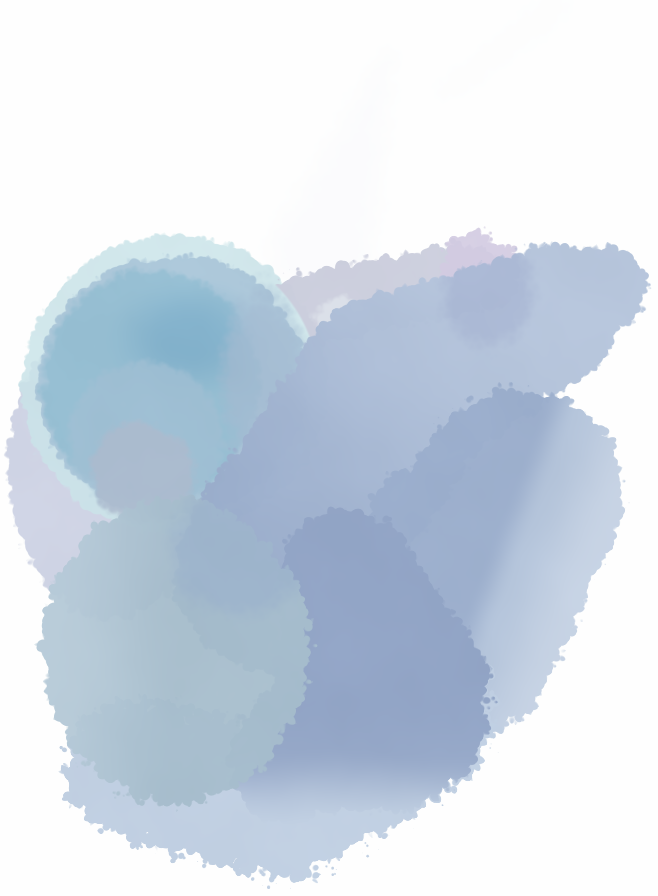
Give the GLSL for this background, as a WebGL 1 fragment shader.

```glsl
precision highp float;
uniform vec2 u_resolution;

#define COARSE_FRAY 0.014
#define FINE_FRAY 0.010
#define EDGE_SOFTNESS 0.0016
#define MOTTLE 0.010

const vec3 PAPER = vec3(0.997, 0.998, 0.995);
const vec3 WISP = vec3(0.982, 0.983, 0.992);
const vec3 LAVENDER = vec3(0.80, 0.82, 0.89);
const vec3 LILAC = vec3(0.82, 0.79, 0.88);
const vec3 ICE = vec3(0.79, 0.89, 0.91);
const vec3 SKY = vec3(0.65, 0.76, 0.84);
const vec3 CYAN = vec3(0.57, 0.74, 0.82);
const vec3 TEAL = vec3(0.49, 0.68, 0.79);
const vec3 MIST = vec3(0.75, 0.81, 0.885);
const vec3 STEEL = vec3(0.60, 0.675, 0.795);
const vec3 SLATE = vec3(0.572, 0.645, 0.775);
const vec3 SAGE = vec3(0.65, 0.74, 0.80);

vec2 hash2(vec2 p) {
  p = vec2(dot(p, vec2(127.1, 311.7)), dot(p, vec2(269.5, 183.3)));
  return fract(sin(p) * 43758.5);
}

// Distance to the nearest scattered point
float cellular(vec2 p) {
  vec2 cell = floor(p), f = fract(p);
  float nearest = 2.0;
  for (int y = -1; y <= 1; y++) {
    for (int x = -1; x <= 1; x++) {
      vec2 o = vec2(float(x), float(y));
      nearest = min(nearest, length(o + hash2(cell + o) - f));
    }
  }
  return nearest;
}

float layeredSines(vec2 p) {
  float sum = 0.0, weight = 0.5;
  for (int i = 0; i < 4; i++) {
    sum += weight * sin(p.x + 1.7 * sin(p.y)) * cos(p.y * 0.8 + p.x * 0.4);
    p = mat2(1.5, 1.1, -1.1, 1.5) * p + 2.3;
    weight *= 0.55;
  }
  return sum;
}

float ellipse(vec2 p, vec2 center, vec2 radii) {
  return (length((p - center) / radii) - 1.0) * min(radii.x, radii.y);
}

// Brush stroke whose radius runs from ra to rb
float stroke(vec2 p, vec2 a, float ra, vec2 b, float rb) {
  vec2 ab = b - a;
  float t = clamp(dot(p - a, ab) / dot(ab, ab), 0.0, 1.0);
  return length(p - a - ab * t) - mix(ra, rb, t);
}

vec3 paint(vec3 base, vec3 pigment, float d, float softness, float opacity) {
  return mix(base, pigment, opacity * (1.0 - smoothstep(-softness, softness, d)));
}

void main() {
  vec2 p = gl_FragCoord.xy / u_resolution.y;
  float s = EDGE_SOFTNESS;
  float wobble = layeredSines(p * 34.0);
  float fray = (cellular(p * 48.0) - 0.45) * COARSE_FRAY
             + (cellular(p * 115.0) - 0.45) * FINE_FRAY + wobble * 0.005;
  float fine = fray * 0.6;
  float cloud = layeredSines(p * 13.0 + 4.0);

  // Faint wisps on the paper
  vec3 col = paint(PAPER, WISP, stroke(p, vec2(0.36, 0.72), 0.06, vec2(0.43, 0.93), 0.01) + fine, 0.025, 0.8);
  col = paint(col, WISP, stroke(p, vec2(0.50, 0.90), 0.015, vec2(0.62, 0.99), 0.02) + fine, 0.02, 0.4);

  // Blue-green washes, upper left
  col = paint(col, LAVENDER, ellipse(p, vec2(0.124, 0.479), vec2(0.115, 0.169)) + fine, s, 0.95);
  col = paint(col, ICE, ellipse(p, vec2(0.195, 0.570), vec2(0.170, 0.167)) + fine, s, 0.85);
  col = paint(col, SKY, ellipse(p, vec2(0.193, 0.570), vec2(0.150, 0.146)) + fine, s, 0.85);
  col = paint(col, CYAN, ellipse(p, vec2(0.169, 0.570), vec2(0.120, 0.128)) + fine, 0.005, 0.8);
  col = paint(col, TEAL, ellipse(p, vec2(0.210, 0.622), vec2(0.060, 0.045)), 0.03, 0.75);
  col = paint(col, vec3(0.64, 0.73, 0.82), ellipse(p, vec2(0.295, 0.570), vec2(0.045, 0.10)) + fine, 0.012, 0.75);
  col = paint(col, vec3(0.63, 0.75, 0.83), ellipse(p, vec2(0.163, 0.512), vec2(0.085)) + fine, 0.006, 0.8);
  col = paint(col, vec3(0.68, 0.73, 0.805), ellipse(p, vec2(0.159, 0.473), vec2(0.056)) + fine, 0.006, 0.8);

  // Lilac ridge along the top
  float ridge = stroke(p, vec2(0.335, 0.655), 0.040, vec2(0.520, 0.690), 0.038) + fray;
  ridge = max(ridge, 0.012 - ellipse(p, vec2(0.193, 0.570), vec2(0.150, 0.146)));
  col = paint(col, vec3(0.79, 0.80, 0.86), ridge, s, 0.95);
  col = paint(col, vec3(0.87, 0.89, 0.92), ellipse(p, vec2(0.377, 0.650), vec2(0.026, 0.018)) + fine, 0.004, 0.8);
  col = paint(col, LILAC, ellipse(p, vec2(0.534, 0.697), vec2(0.044)) + fray, s, 0.9);

  // Diagonal band
  float band = stroke(p, vec2(0.443, 0.564), 0.111, vec2(0.306, 0.362), 0.111);
  band = min(band, stroke(p, vec2(0.443, 0.564), 0.111, vec2(0.612, 0.648), 0.076));
  band = min(band, stroke(p, vec2(0.620, 0.660), 0.062, vec2(0.677, 0.678), 0.046));
  float lift = smoothstep(0.62, 1.28, p.x + p.y);
  vec3 bandColor = mix(STEEL, vec3(0.71, 0.77, 0.86), lift);
  bandColor = paint(bandColor, vec3(0.645, 0.70, 0.82), ellipse(p, vec2(0.545, 0.675), vec2(0.050, 0.060)) + fine, 0.012, 0.7);
  col = paint(col, bandColor, band + fray * 0.8, s, 0.97);

  // Right blob with a pale outer side
  float right = stroke(p, vec2(0.579, 0.449), 0.117, vec2(0.521, 0.277), 0.098);
  right = min(right, stroke(p, vec2(0.579, 0.449), 0.113, vec2(0.488, 0.408), 0.081));
  float side = p.x - 0.527 - (p.y - 0.31) * 0.38;
  vec3 rightColor = mix(vec3(0.605, 0.68, 0.80), vec3(0.70, 0.765, 0.855), smoothstep(-0.012, 0.03, side));
  rightColor = mix(rightColor, vec3(0.77, 0.82, 0.89), smoothstep(0.02, 0.11, side));
  col = paint(col, rightColor, right + fray, s, 0.97);

  // Pale pool at the bottom
  float pool = stroke(p, vec2(0.150, 0.141), 0.076, vec2(0.319, 0.102), 0.085);
  pool = min(pool, stroke(p, vec2(0.319, 0.102), 0.085, vec2(0.456, 0.206), 0.098));
  pool = max(pool, p.y - 0.28);
  col = paint(col, MIST, pool + fray * 1.5, s, 0.97);

  // Dark heart, dissolving downwards
  float heart = stroke(p, vec2(0.388, 0.349), 0.081, vec2(0.423, 0.219), 0.124);
  heart = min(heart, stroke(p, vec2(0.423, 0.219), 0.124, vec2(0.326, 0.154), 0.072));
  vec3 heartColor = mix(SLATE, vec3(0.60, 0.67, 0.79), smoothstep(0.22, 0.10, p.y) * 0.5);
  heartColor = mix(vec3(0.60, 0.67, 0.79), SLATE, smoothstep(0.10, 0.22, p.y));
  col = paint(col, heartColor, heart + fray, s, smoothstep(0.075, 0.165, p.y + cloud * 0.012));

  // Grey-green oval, lower left
  float oval = ellipse(p, vec2(0.195, 0.273), vec2(0.148, 0.169)) + fray;
  vec3 ovalColor = mix(vec3(0.71, 0.79, 0.845), SAGE, smoothstep(0.06, 0.20, p.x));
  ovalColor = paint(ovalColor, vec3(0.61, 0.70, 0.80), ellipse(p, vec2(0.267, 0.385), vec2(0.075, 0.070)) + fine, 0.015, 0.75);
  col = paint(col, ovalColor, oval, s, 0.94);

  // Uneven pigment, fading out on bare paper
  float inked = smoothstep(0.01, 0.12, 1.0 - col.r);
  col += MOTTLE * inked * (cloud + 0.4 * wobble);
  gl_FragColor = vec4(col, 1.0);
}
```
